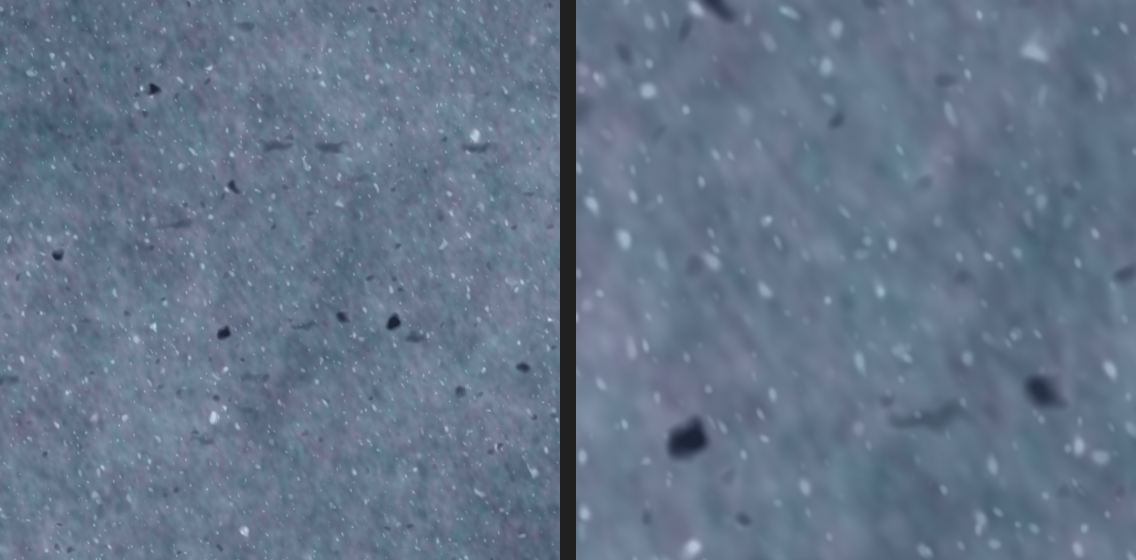
Left: the whole. Right: its middle third, enlarged.
Reproduce this texture procedurally as a three.js fragment shader.

```glsl
// Weathered blue-grey stone with soft mottling, pale glints, dark pits and a shadowy seam.
varying vec2 vUv;

vec3 hash3(vec2 cell) {
  vec3 q = fract(cell.xyx * vec3(0.1031, 0.1030, 0.0973));
  q += dot(q, q.yxz + 33.33);
  return fract((q.xxy + q.yzz) * q.zyx);
}

// Signed cellular noise: soft light and dark blobs, one per cell
float mottle(vec2 p) {
  vec2 cell = floor(p);
  float sum = 0.0;
  for (int y = -1; y <= 1; y++) {
    for (int x = -1; x <= 1; x++) {
      vec2 c = cell + vec2(float(x), float(y));
      vec3 h = hash3(c + 57.0);
      vec2 d = p - c - h.xy;
      float falloff = max(0.0, 1.0 - dot(d, d));
      sum += (h.z * 2.0 - 1.0) * falloff * falloff;
    }
  }
  return sum;
}

// Scattered soft spots: share is the part of cells filled, strength varies per spot
float spots(vec2 p, float share, float radius) {
  vec2 cell = floor(p);
  float strongest = 0.0;
  for (int y = -1; y <= 1; y++) {
    for (int x = -1; x <= 1; x++) {
      vec2 c = cell + vec2(float(x), float(y));
      vec3 h = hash3(c + 11.0);
      float strength = max(0.0, (h.z - 1.0 + share) / share);
      float r = radius * (0.6 + 0.4 * strength);
      float body = 1.0 - smoothstep(0.15 * r, r, length(p - c - h.xy));
      strongest = max(strongest, body * strength);
    }
  }
  return strongest;
}

void main() {
  vec2 uv = vUv;
  // Grain axes, leaning to the upper left and stretched along that lean
  vec2 grain = vec2(dot(uv, vec2(0.9, 0.44)), 0.66 * dot(uv, vec2(-0.44, 0.9)));
  vec2 rough = vec2(mottle(uv * 70.0 + 5.0), mottle(uv * 70.0 + 91.0));

  // Tone: broad clouds down to fine grain
  float tone = 0.034 * mottle(uv * 4.0 + 3.0)
             + 0.026 * mottle(uv * 11.0 + 20.0)
             + 0.026 * mottle(uv * 28.0 + 40.0)
             + 0.036 * mottle(grain * 80.0 + 7.0)
             + 0.026 * mottle(grain * 150.0 + 31.0);

  // Dark diagonal seam and shaded corners
  float wander = 0.018 * sin(uv.y * 19.0) + 0.03 * mottle(uv * 13.0 + 60.0);
  float across = uv.x - 0.35 - 0.52 * uv.y - wander;
  float along = smoothstep(0.17, 0.3, uv.y) * (1.0 - smoothstep(0.6, 0.78, uv.y));
  tone -= 0.055 * along * exp(-across * across / 0.0026);
  tone -= 0.05 * (1.0 - smoothstep(0.0, 0.45, distance(uv, vec2(0.05, 0.95))));
  tone -= 0.06 * (1.0 - smoothstep(0.0, 0.28, distance(uv, vec2(1.0, 0.04))));
  tone += 0.03 * (1.0 - smoothstep(0.0, 0.4, distance(uv, vec2(0.85, 0.75))));
  vec3 color = vec3(0.401, 0.463, 0.544) + tone;

  // Faint rosy and teal tints
  color += vec3(0.014, -0.007, 0.002) * mottle(uv * 17.0 + 80.0);
  color += vec3(0.020, -0.006, 0.004) * mottle(grain * 65.0 + 120.0);
  color += vec3(0.05, 0.022, 0.035) * spots(uv * 11.0 + rough * 0.15, 0.16, 0.5);

  // Pale glints, from common small ones to rare large ones
  float fine = spots(grain * 95.0 + rough * 0.2, 0.4, 0.4);
  float medium = spots(grain * 52.0 + rough * 0.15 + 200.0, 0.4, 0.38);
  float large = spots(grain * 28.0 + rough * 0.15 + 300.0, 0.14, 0.32);
  color += vec3(0.15, 0.165, 0.16) * fine * fine;
  color += vec3(0.22, 0.235, 0.225) * medium * medium;
  color += vec3(0.28, 0.30, 0.28) * large * large;

  // Dark specks, short flat scratches and round pits
  float specks = spots(uv * 40.0 + rough * 0.2 + 400.0, 0.10, 0.36);
  float scratches = spots(uv * vec2(7.0, 20.0) + rough * 0.1 + 500.0, 0.07, 0.28);
  float pits = spots(uv * 8.0 + rough * 0.04 + 600.0, 0.16, 0.14);
  color = mix(color, vec3(0.19, 0.23, 0.31), 0.6 * specks);
  color = mix(color, vec3(0.20, 0.25, 0.32), 0.75 * scratches);
  color = mix(color, vec3(0.11, 0.14, 0.22), min(1.0, 1.5 * pits));

  gl_FragColor = vec4(color, 1.0);
}
```
